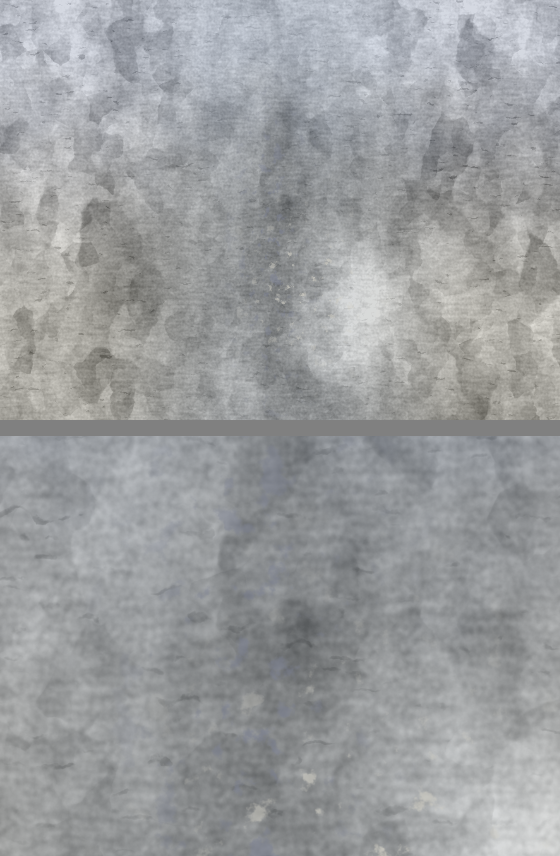
Top, the full canvas; bottom, a detail of the centre.
Write a WebGL 1 fragment shader that draws this texture.

```glsl
precision highp float;
// Weathered galvanized sheet: crystalline zinc flakes, soft reflections, stains and scratches.
uniform vec2 u_resolution;

const float BASE_LIGHT = 0.628;
const float FLAKE_CONTRAST = 0.135;
const float FLAKE_SHARPNESS = 50.0;
const vec2 LARGE_FLAKES = vec2(11.0, 8.0);
const vec2 SMALL_FLAKES = vec2(22.0, 17.0);
const vec2 SHARDS = vec2(34.0, 27.0);
const float MOTTLE_STRENGTH = 0.050;
const float GRAIN_STRENGTH = 0.115;
const float BRUSH_STRENGTH = 0.075;
const float SCRATCH_DEPTH = 0.13;
const vec3 COOL_TINT = vec3(-0.016, 0.000, 0.036);
const vec3 WARM_TINT = vec3(0.016, 0.008, -0.020);
const vec3 STEEL_TINT = vec3(-0.008, 0.002, 0.007);
const vec3 CREAM = vec3(0.82, 0.81, 0.77);
const vec3 BLUE_STAIN = vec3(0.48, 0.50, 0.57);

vec2 hash2(vec2 cell) {
  vec2 q = vec2(dot(cell, vec2(127.1, 311.7)), dot(cell, vec2(269.5, 183.3)));
  return fract(sin(q) * 43758.5453);
}

// Gradient noise, roughly -0.7 to 0.7
float noise(vec2 p) {
  vec2 i = floor(p), f = fract(p);
  vec2 u = f * f * f * (f * (f * 6.0 - 15.0) + 10.0);
  vec2 e = vec2(1.0, 0.0);
  float a = dot(hash2(i) * 2.0 - 1.0, f);
  float b = dot(hash2(i + e.xy) * 2.0 - 1.0, f - e.xy);
  float c = dot(hash2(i + e.yx) * 2.0 - 1.0, f - e.yx);
  float d = dot(hash2(i + e.xx) * 2.0 - 1.0, f - e.xx);
  return mix(mix(a, b, u.x), mix(c, d, u.x), u.y);
}

float fbm(vec2 p) {
  float sum = 0.0, amp = 1.0;
  for (int i = 0; i < 5; i++) {
    sum += amp * noise(p);
    p = mat2(1.6, 1.2, -1.2, 1.6) * p + 7.3;
    amp *= 0.55;
  }
  return sum;
}

float blob(vec2 p, vec2 center, vec2 radius) {
  vec2 d = (p - center) / radius;
  return exp(-dot(d, d));
}

// Voronoi flakes, each with its own tone and inner slope, blended at the edges
float flakes(vec2 p) {
  vec2 cell = floor(p);
  float sum = 0.0, total = 0.0;
  for (int y = -1; y <= 1; y++) {
    for (int x = -1; x <= 1; x++) {
      vec2 id = cell + vec2(float(x), float(y));
      vec2 d = p - id - hash2(id);
      vec2 h = hash2(id + 41.7);
      float tone = 0.7 * (h.x - 0.3) - 1.1 * smoothstep(0.76, 0.86, h.y);
      tone += 0.9 * dot(d, hash2(id + 13.1) * 2.0 - 1.0);
      float weight = exp(-FLAKE_SHARPNESS * length(d));
      sum += weight * tone;
      total += weight;
    }
  }
  return sum / max(total, 1e-30);
}

// Broad reflections: bright top, dark central band, pale patch beside it
float reflections(vec2 p) {
  float light = BASE_LIGHT + 0.125 * smoothstep(0.58, 1.0, p.y);
  light += 0.050 * blob(p, vec2(0.12, 0.42), vec2(0.30, 0.35));
  light += 0.18 * blob(p, vec2(0.83, 0.33), vec2(0.14, 0.15));
  light += 0.14 * blob(p, vec2(0.82, 0.16), vec2(0.12, 0.06));
  light += 0.07 * blob(p, vec2(1.08, 0.32), vec2(0.14, 0.22));
  light += 0.11 * blob(p, vec2(0.59, 0.09), vec2(0.07, 0.12));
  light += 0.08 * blob(p, vec2(0.54, 0.58), vec2(0.06, 0.07));
  light -= 0.13 * blob(p, vec2(0.68, 0.34), vec2(0.095, 0.55));
  light -= 0.09 * blob(p, vec2(0.46, 0.30), vec2(0.13, 0.25));
  light -= 0.07 * blob(p, vec2(0.90, 0.03), vec2(0.20, 0.10));
  light -= 0.07 * blob(p, vec2(0.95, 0.58), vec2(0.18, 0.17));
  light -= 0.05 * blob(p, vec2(1.23, 0.72), vec2(0.10, 0.25));
  return light;
}

void main() {
  vec2 p = gl_FragCoord.xy / u_resolution.y;
  float sides = smoothstep(0.08, 0.48, abs(p.x - 0.67));
  float detail = mix(0.5, 1.0, sides);
  vec2 warp = vec2(fbm(p * 7.0), fbm(p * 7.0 + 31.0));
  vec2 ragged = vec2(fbm(p * 30.0 + 5.0), fbm(p * 30.0 + 47.0));

  // Reflections broken up by clouds and vertical run marks
  float light = reflections(p + 0.06 * warp + 0.015 * ragged);
  light += 0.060 * fbm(p * 5.0 + 3.0);
  light += 0.070 * noise(p * vec2(14.0, 2.6)) + 0.045 * noise(p * vec2(38.0, 6.0) + 8.0);

  // Three flake sizes with ragged outlines, clearest towards the sides
  vec2 bent = p + 0.032 * warp + 0.006 * ragged;
  float large = flakes(bent * LARGE_FLAKES);
  float small = flakes((p + 0.025 * warp.yx + 0.006 * ragged) * SMALL_FLAKES + 9.0);
  float shards = flakes((mat2(0.8, 0.6, -0.6, 0.8) * bent) * SHARDS + 23.0);
  float shardArea = smoothstep(-0.15, 0.35, warp.y);
  light += FLAKE_CONTRAST * detail * (0.65 * large + 0.5 * small + 0.45 * shardArea * shards);

  // Mottled grain, brushed lines and short dark scratches
  light += MOTTLE_STRENGTH * ragged.x;
  light += GRAIN_STRENGTH * (0.55 * fbm(p * 75.0) + 0.6 * noise(p * 175.0));
  light += BRUSH_STRENGTH * noise(p * vec2(26.0, 140.0));
  float scratch = smoothstep(0.27, 0.48, noise(p * vec2(34.0, 115.0) + 5.0 + ragged));
  light -= SCRATCH_DEPTH * scratch * detail;

  // Cool sky above, warm ground at the lower sides, steel in the middle
  vec3 tint = COOL_TINT * smoothstep(0.45, 0.95, p.y + 0.1 * warp.x);
  tint += WARM_TINT * sides * (1.0 - smoothstep(0.20, 0.70, p.y));
  tint += STEEL_TINT * (1.0 - sides);
  vec3 color = vec3(clamp(light, 0.36, 0.85)) + tint;

  // Chalky specks and bluish corrosion along the central band
  float crust = fbm(p * 34.0 + 17.0);
  float chalkArea = blob(p, vec2(0.73, 0.32), vec2(0.13, 0.17));
  float stainArea = blob(p, vec2(0.65, 0.42), vec2(0.09, 0.38));
  color = mix(color, CREAM, 0.8 * chalkArea * smoothstep(0.24, 0.50, crust));
  color = mix(color, BLUE_STAIN, 0.6 * stainArea * smoothstep(0.18, 0.45, -crust));
  gl_FragColor = vec4(color, 1.0);
}
```
